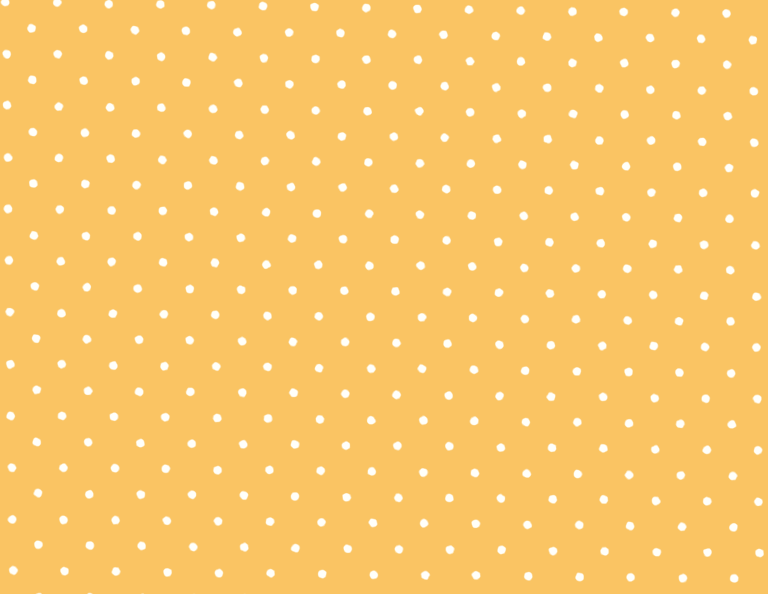
A Shadertoy shader for this pattern:

```glsl
// Small off-white polka dots on warm yellow, set in a staggered grid that leans slightly.
// Two square lattices, offset by half a pitch, each give the nearest dot centre;
// a hash nudges each dot and gradient noise roughens its rim.

vec2 hash2(vec2 p) {
    vec3 h = fract(p.xyx * vec3(0.1031, 0.1030, 0.0973));
    h += dot(h, h.yzx + 33.33);
    return 2.0 * fract((h.xx + h.yz) * h.zy) - 1.0;
}

float gradientNoise(vec2 p) {
    vec2 i = floor(p), f = p - i;
    vec2 u = f * f * f * (f * (f * 6.0 - 15.0) + 10.0);
    vec2 e = vec2(0.0, 1.0);
    float bottom = mix(dot(hash2(i), f), dot(hash2(i + e.yx), f - e.yx), u.x);
    float top = mix(dot(hash2(i + e), f - e), dot(hash2(i + 1.0), f - 1.0), u.x);
    return mix(bottom, top, u.y);
}

// Signed distance to the nearest dot of one square lattice, in pitches
float dotLattice(vec2 q, vec2 offset) {
    vec2 centre = floor(q - offset + 0.5) + offset;
    vec2 jitter = 0.009 * hash2(centre * 2.0 + 71.0);
    float rim = 0.018 * gradientNoise(q * 14.0 + 200.0);
    return length(q - centre - jitter) - 0.081 + rim;
}

void mainImage(out vec4 fragColor, in vec2 fragCoord) {
    // One unit is one dot pitch; the origin sits on a dot near the centre
    float pixel = 11.534 / iResolution.y;
    vec2 p = (fragCoord - 0.5 * iResolution.xy) * pixel - vec2(-0.282, 0.612);

    // Rows sink to the right, columns lean left going up
    vec2 q = p + vec2(0.0128, 0.0136) * p.yx;
    q.y += 0.0005 * p.x * p.y;

    float d = min(dotLattice(q, vec2(0.0)), dotLattice(q, vec2(0.5)));
    float edge = max(0.02, 0.75 * pixel);
    float coverage = 1.0 - smoothstep(-edge, edge, d);

    vec3 yellow = vec3(0.98, 0.77, 0.39);
    vec3 offWhite = vec3(1.0, 1.0, 0.98);
    fragColor = vec4(mix(yellow, offWhite, coverage), 1.0);
}
```
